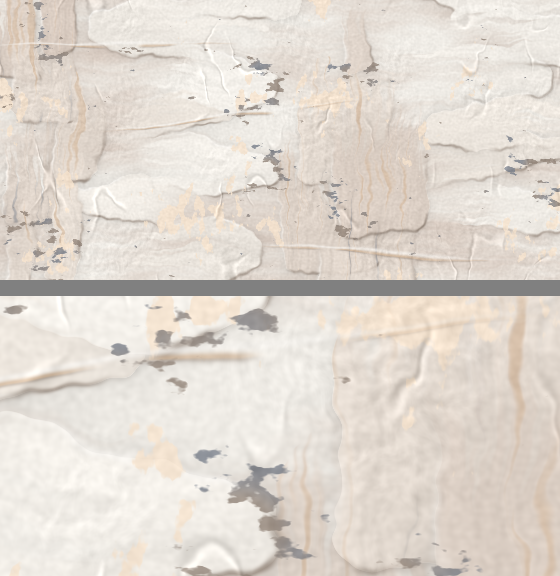
Top, the full canvas; bottom, a detail of the centre.
This texture is drawn by a WebGL 1 fragment shader. Its source:

```glsl
precision highp float;
uniform vec2 u_resolution;

const vec3 WHITE = vec3(0.940, 0.927, 0.903);
const vec3 CREAM = vec3(0.912, 0.882, 0.846);
const vec3 GREIGE = vec3(0.870, 0.828, 0.792);
const vec3 TAUPE = vec3(0.825, 0.765, 0.720);
const vec3 PEACH = vec3(0.965, 0.890, 0.805);
const vec3 OCHRE = vec3(0.800, 0.685, 0.570);
const vec3 SHADOW = vec3(0.570, 0.515, 0.470);
const vec3 SLATE = vec3(0.470, 0.495, 0.540);
const vec3 GLINT = vec3(0.975, 0.965, 0.950);
const vec2 LIGHT = vec2(-0.6, 0.8);
const int STROKES = 26;
const int RIDGES = 3;
const float SEED = 4.0;
const float RIM_WIDTH = 0.0055;
const float STREAK_DEPTH = 0.085;
const float BUMP_DEPTH = 0.060;
const float GRIT_DEPTH = 0.045;
const float CREASE_DEPTH = 0.20;

vec2 hash2(vec2 p) {
  p = vec2(dot(p, vec2(127.1, 311.7)), dot(p, vec2(269.5, 183.3)));
  return fract(sin(p) * 43758.5);
}

float corner(vec2 cell, vec2 f, vec2 o) {
  return dot(hash2(cell + o) * 2.0 - 1.0, f - o);
}

float gradientNoise(vec2 p) {
  vec2 c = floor(p), f = fract(p);
  vec2 u = f * f * f * (f * (f * 6.0 - 15.0) + 10.0);
  return mix(mix(corner(c, f, vec2(0, 0)), corner(c, f, vec2(1, 0)), u.x),
             mix(corner(c, f, vec2(0, 1)), corner(c, f, vec2(1, 1)), u.x), u.y);
}

float fbm(vec2 p) {
  float sum = 0.0, amp = 1.0;
  for (int i = 0; i < 4; i++) {
    sum += amp * gradientNoise(p);
    p = p * 2.03 + 11.7;
    amp *= 0.5;
  }
  return sum;
}

float roundBox(vec2 p, vec2 extent, float radius) {
  vec2 q = abs(p) - extent + radius;
  return length(max(q, 0.0)) + min(max(q.x, q.y), 0.0) - radius;
}

void main() {
  vec2 p = gl_FragCoord.xy / u_resolution.y;
  float aspect = u_resolution.x / u_resolution.y;
  float aa = 1.0 / u_resolution.y;
  vec2 w = p + 0.055 * vec2(fbm(p * 4.0), fbm(p * 4.0 + 17.0));
  w += 0.008 * vec2(gradientNoise(p * 32.0), gradientNoise(p * 32.0 + 9.0));

  // Knife drag marks in both directions
  float dragX = gradientNoise(vec2(w.x * 1.6, w.y * 20.0))
              + 0.7 * gradientNoise(vec2(p.x * 5.0, w.y * 70.0));
  float dragY = gradientNoise(vec2(w.x * 24.0, w.y * 1.5))
              + 0.7 * gradientNoise(vec2(w.x * 80.0, p.y * 4.0));
  float broken = smoothstep(-0.3, 0.1, gradientNoise(p * 9.0 + 5.0));

  // Ground coat
  float cloud = fbm(p * vec2(1.8, 4.0) + 3.0);
  vec3 color = mix(WHITE, GREIGE, clamp(0.55 + 1.5 * cloud + 0.6 * dragX, 0.0, 1.3));
  float scrape = 0.0;

  // Overlapping slabs: odd ones pulled down, even ones pulled sideways
  for (int i = 0; i < STROKES; i++) {
    float id = float(i);
    vec2 h = hash2(vec2(id, SEED)), g = hash2(vec2(id, SEED + 3.0));
    float down = mod(id, 2.0);
    vec2 center = (fract(id * vec2(0.7549, 0.5698) + 0.3) * 1.1 - 0.05) * vec2(aspect, 1.0);
    vec2 q = w - center;
    q += (h.x - 0.5) * 0.3 * mix(vec2(0.0, -q.x), vec2(q.y, 0.0), down);
    vec2 extent = mix(vec2(mix(0.2, 0.42, h.y), mix(0.06, 0.12, g.x)),
                      vec2(mix(0.04, 0.22, h.y * h.y), mix(0.13, 0.26, g.x)), down);
    float along = mix(q.x / extent.x * (g.y > 0.35 ? 1.0 : -1.0), -q.y / extent.y, down);
    extent.y *= 1.0 - 0.5 * (1.0 - down) * smoothstep(0.1, 1.1, along);
    float radius = min(0.06, 0.6 * min(extent.x, extent.y));
    float d = roundBox(q, extent, radius);
    float slope = (roundBox(q + LIGHT * 0.004, extent, radius) - d) / 0.004;

    float drag = mix(dragX, dragY, down);
    float fade = smoothstep(-0.75, -0.1, along + 1.8 * drag);
    float cover = smoothstep(aa, -aa, d) * fade * mix(0.75, 1.0, g.x);
    vec3 tone = mix(mix(WHITE, CREAM, h.x), mix(CREAM, TAUPE, 0.1 + 0.8 * h.x), down);
    tone += STREAK_DEPTH * drag * mix(0.6, 1.0, down) - 0.04 * cloud;
    tone = mix(tone, OCHRE, 0.6 * down * smoothstep(0.22, 0.50, dragY));
    tone = mix(tone, SLATE, 0.5 * down * smoothstep(0.28, 0.55, -dragY));

    float ends = smoothstep(-0.6, 0.5, along);
    color *= 1.0 - 0.08 * ends * smoothstep(0.0, aa, d) * exp(-max(d, 0.0) * 60.0);
    color = mix(color, tone, cover);
    float rim = exp(-d * d / (RIM_WIDTH * RIM_WIDTH)) * ends * broken;
    color = mix(color, SHADOW, 0.85 * rim * max(-slope, 0.0));
    color = mix(color, GLINT, 0.85 * rim * max(slope, 0.0));
    scrape = max(scrape * (1.0 - 0.6 * cover), ends * exp(-abs(d) * 19.0) * step(0.25, g.y));
  }

  // Ragged peach patches
  float patchNoise = fbm(p * vec2(3.2, 2.6) + 41.0) + 0.4 * fbm(p * vec2(30.0, 18.0));
  color = mix(color, PEACH, 0.8 * smoothstep(0.32, 0.38, patchNoise));

  // Long ochre ridges with a lit crest
  for (int i = 0; i < RIDGES; i++) {
    vec2 h = hash2(vec2(float(i), SEED + 9.0));
    float x = p.x - (h.x - 0.2) * aspect * 0.7;
    float y = p.y - (float(i) + 0.3 + 0.4 * h.y) / float(RIDGES) - (h.y - 0.4) * 0.25 * x
            - 0.05 * gradientNoise(vec2(p.x * 2.2, float(i) * 7.3)) - 0.15 * (w.y - p.y);
    float span = smoothstep(0.0, 0.25, x) * smoothstep(1.1, 0.5, x);
    float width = mix(0.003, 0.008, smoothstep(-0.3, 0.3, gradientNoise(vec2(x * 4.0, h.y))));
    float line = exp(-y * y / (width * width)) * span;
    float crest = exp(-pow(abs(y - 1.8 * width) / width, 2.0)) * span;
    color = mix(color, mix(OCHRE, SHADOW, smoothstep(0.0, -width, y)), 0.75 * line * broken);
    color = mix(color, GLINT, 0.6 * crest);
  }

  // Dry scraped flecks
  float cluster = smoothstep(-0.02, 0.17, gradientNoise(p * 3.7 + 23.0));
  float grain = fbm(p * vec2(20.0, 36.0));
  float fleck = smoothstep(0.0, 0.16, grain - mix(0.56, -0.12, cluster * scrape));
  float cool = smoothstep(-0.1, 0.2, gradientNoise(p * 8.0 + 31.0));
  color = mix(color, mix(SHADOW, SLATE, cool), 0.8 * fleck);

  // Broken creases
  float fold = gradientNoise(w * vec2(9.0, 4.0) + 2.0) / 0.035;
  float folded = smoothstep(0.0, 0.25, gradientNoise(p * 4.5 + 60.0)) * broken;
  color += CREASE_DEPTH * folded * fold * exp(-fold * fold);

  // Plaster bumps and canvas grit
  vec2 b = w * vec2(38.0, 30.0);
  float rough = 0.35 + smoothstep(-0.1, 0.3, gradientNoise(p * 4.0 + 77.0));
  color += BUMP_DEPTH * rough * (fbm(b) - fbm(b + LIGHT * 0.35));
  color += GRIT_DEPTH * gradientNoise(p * vec2(95.0, 110.0));

  gl_FragColor = vec4(clamp(color, 0.0, 1.0), 1.0);
}
```
